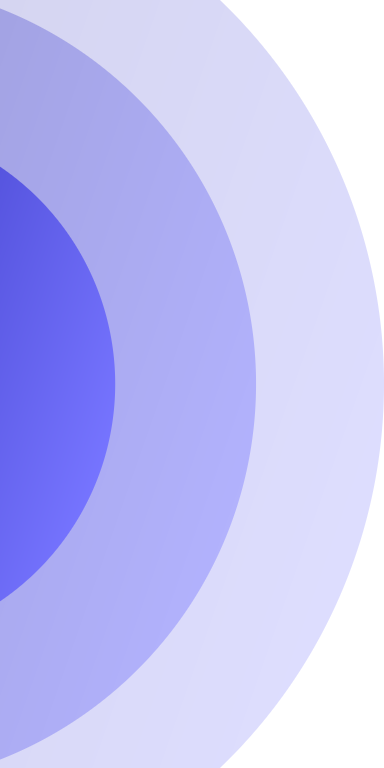
Write a WebGL 1 fragment shader that draws this background.

```glsl
precision highp float;

uniform vec2 u_resolution;

// Lengths are in canvas heights
#define CENTER vec2(-0.192, 0.5)
#define OUTER_RADIUS 0.692
#define MIDDLE_RADIUS 0.5254
#define INNER_RADIUS 0.342
#define LIGHT_DIRECTION vec2(0.94, -0.33)

// Paint a smooth-edged disc, shaded from dark to bright across its radius
vec3 paintDisc(vec3 under, vec2 p, float radius, vec3 dark, vec3 bright) {
  float pixel = 1.0 / u_resolution.y;
  float coverage = clamp(0.5 + (radius - length(p)) / pixel, 0.0, 1.0);
  float shade = clamp(dot(p, LIGHT_DIRECTION) / radius, 0.0, 1.0);
  return mix(under, mix(dark, bright, shade), coverage);
}

void main() {
  vec2 p = gl_FragCoord.xy / u_resolution.y - CENTER;
  vec3 color = vec3(1.0);

  // Concentric discs, from pale to saturated
  color = paintDisc(color, p, OUTER_RADIUS,
                    vec3(0.835, 0.835, 0.943), vec3(0.868, 0.868, 0.997));
  color = paintDisc(color, p, MIDDLE_RADIUS,
                    vec3(0.636, 0.636, 0.887), vec3(0.697, 0.697, 0.991));
  color = paintDisc(color, p, INNER_RADIUS,
                    vec3(0.295, 0.29, 0.832), vec3(0.462, 0.456, 1.0));

  gl_FragColor = vec4(color, 1.0);
}
```
